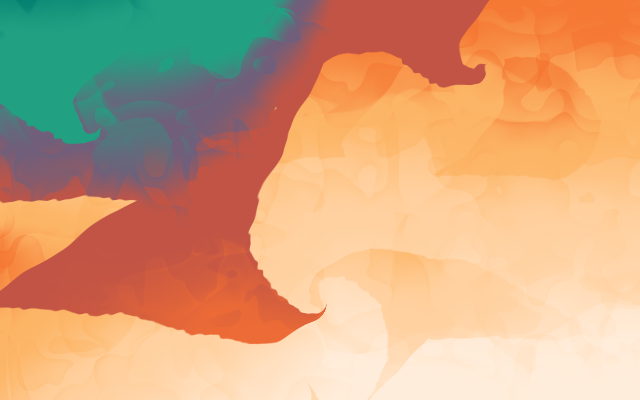
Write a WebGL 1 fragment shader that draws this background.

```glsl
precision highp float;
uniform vec2 u_resolution;

#define TEAL vec3(0.13, 0.63, 0.51)
#define DEEP_TEAL vec3(0.01, 0.50, 0.44)
#define PLUM vec3(0.44, 0.37, 0.48)
#define RUST vec3(0.76, 0.33, 0.27)
#define EMBER vec3(0.93, 0.42, 0.21)
#define ORANGE vec3(0.96, 0.47, 0.20)
#define AMBER vec3(0.99, 0.71, 0.40)
#define PEACH vec3(1.00, 0.82, 0.63)
#define CREAM vec3(1.00, 0.93, 0.86)
#define ROUGHNESS 0.022
#define STREAK 0.009
#define FACET 0.045

float hash(vec2 p) {
  return fract(sin(dot(p, vec2(127.1, 311.7))) * 43758.5453);
}

float noise(vec2 p) {
  vec2 i = floor(p), f = fract(p);
  f = f * f * (3.0 - 2.0 * f);
  return mix(mix(hash(i), hash(i + vec2(1, 0)), f.x),
             mix(hash(i + vec2(0, 1)), hash(i + vec2(1, 1)), f.x), f.y);
}

float fill(float d) {
  float edge = 1.0 / u_resolution.y;
  return 1.0 - smoothstep(-edge, edge, d);
}

// Rotate around a centre, fading with distance
vec2 twirl(vec2 p, vec2 centre, float radius, float turn) {
  vec2 d = p - centre;
  float a = turn * exp(-dot(d, d) / (radius * radius));
  return centre + vec2(cos(a) * d.x + sin(a) * d.y, cos(a) * d.y - sin(a) * d.x);
}

float ellipse(vec2 p, vec2 centre, vec2 r) {
  return (length((p - centre) / r) - 1.0) * min(r.x, r.y);
}

// Wave above a floor, hollowed on its right by an ellipse; negative inside
float crest(vec2 p, vec2 centre, vec2 r, float lean, float ground) {
  vec2 d = p - centre;
  float side = d.y < 0.0 ? -ellipse(p, centre, r)
                         : d.x + r.x - lean * pow(d.y, 1.3);
  return max(side, ground - p.y);
}

// Faint crisp-edged layers
float facets(vec2 p) {
  float sum = 0.0, scale = 3.0;
  for (int i = 0; i < 4; i++) {
    vec2 bend = vec2(noise(p * scale * 1.7 + 4.0), noise(p * scale * 1.7 + 19.0));
    float n = noise(p * scale + 1.6 * bend + scale) - 0.5;
    sum += (smoothstep(0.0, 0.025, n) - 0.5) * (1.0 - smoothstep(0.0, 0.3, n));
    scale *= 1.45;
  }
  return sum;
}

vec3 lightColour(vec2 p, float facet) {
  float heat = p.y + 0.62 * max(1.0 - p.x / 0.85, 0.0) * (1.0 - smoothstep(0.3, 0.6, p.y));

  // Tan arc curling over the pale hollow
  float rise = p.x - 0.95;
  float arc = p.y - 0.375 + (rise < 0.0 ? 3.0 : 0.75) * rise * rise;
  float hollow = -ellipse(p, vec2(0.86, 0.13), vec2(0.105, 0.165));
  float base = min(0.02 + 1.2 * rise, 0.15) - p.y;
  float tan_ = fill(max(max(arc, hollow), max(base, 0.77 - p.x)));
  heat += tan_ * mix(0.2, 0.04, smoothstep(1.0, 1.45, p.x));

  // Amber plume on the right and small crest in the middle
  float left = 1.265 - 3.2 * pow(max(0.77 - p.y, 0.0), 1.8) - p.x;
  float plume = max(max(left, p.y - 0.85), 0.56 - p.y);
  plume = max(plume, ellipse(p, vec2(1.25, 0.69), vec2(0.25, 0.17)));
  heat += 0.08 * fill(plume);
  heat += 0.07 * fill(crest(p, vec2(0.90, 0.635), vec2(0.045, 0.04), 1.4,
                            0.6 + 4.0 * pow(max(p.x - 0.83, 0.0), 2.0)));
  heat += FACET * facet;

  vec3 col = mix(CREAM, PEACH, smoothstep(0.0, 0.42, heat));
  col = mix(col, AMBER, smoothstep(0.42, 0.70, heat));
  return mix(col, ORANGE, smoothstep(0.70, 0.97, heat));
}

vec3 darkColour(vec2 p, float facet) {
  float bend = max(p.x - 0.35, 0.0);
  float s = p.y - 0.60 - 1.9 * bend * bend + FACET * facet;
  float blend = mix(0.24, 0.12, smoothstep(0.4, 0.8, p.x));
  float glow = (1.0 - smoothstep(0.16, 0.42, p.y - FACET * facet)) * smoothstep(0.05, 0.6, p.x);
  vec3 col = mix(RUST, EMBER, glow);
  col = mix(col, PLUM, smoothstep(-0.15, 0.02, s));
  col = mix(col, TEAL, smoothstep(0.03, blend, s));

  // Grey-green swell below the teal wave
  float swell = ellipse(p, vec2(0.34, 0.60), vec2(0.10, 0.11));
  col = mix(col, mix(PLUM, TEAL, 0.45), 0.75 * fill(swell) * smoothstep(0.53, 0.69, p.y));

  // Teal wave, deepest in the upper corner
  float ground = 0.73 - 0.55 * p.x + 8.0 * pow(max(p.x - 0.15, 0.0), 2.0);
  float wave = crest(p, vec2(0.27, 0.745), vec2(0.083, 0.08), 1.9, ground);
  float depth = smoothstep(0.82, 0.98, p.y - 0.3 * max(p.x - 0.2, 0.0) + FACET * facet);
  vec3 teal = mix(TEAL, DEEP_TEAL, depth * (1.0 - smoothstep(0.28, 0.40, p.x)));
  return mix(col, teal, fill(wave));
}

void main() {
  vec2 p = gl_FragCoord.xy / u_resolution.y;

  // Ragged edges and curled tips
  vec2 grain = vec2(p.x + p.y, p.y - p.x) * vec2(14.0, 60.0);
  vec2 q = p + ROUGHNESS * (vec2(noise(p * 13.0), noise(p * 13.0 + 31.0)) - 0.5);
  q += STREAK * (noise(grain) - 0.5) * vec2(1.0, 0.8);
  q = twirl(q, vec2(0.795, 0.26), 0.045, 1.5);
  q = twirl(q, vec2(0.237, 0.677), 0.03, 1.4);
  q = twirl(q, vec2(1.20, 0.825), 0.035, 1.4);

  // Large dark wave with a notch in its right flank
  float ground = 0.235 - 0.26 * q.x * q.x + 3.5 * pow(max(q.x - 0.58, 0.0), 2.0);
  float dark = crest(q, vec2(0.785, 0.42), vec2(0.155, 0.19), 0.55, ground);
  dark = max(dark, min(q.y - 0.28 - 0.65 * q.x, 0.69 - q.x));

  // Rust wave along the top
  float brow = 0.865 - 3.0 * pow(max(0.9 - q.x, 0.0), 2.0)
             - 0.085 * smoothstep(0.95, 1.12, q.x) + 6.0 * pow(max(q.x - 1.14, 0.0), 2.0);
  dark = min(dark, crest(q, vec2(1.245, 0.89), vec2(0.09, 0.065), 1.3, max(brow, 0.5)));

  float facet = facets(p);
  vec3 col = mix(lightColour(q, facet), darkColour(q, facet), fill(dark));
  gl_FragColor = vec4(col, 1.0);
}
```
